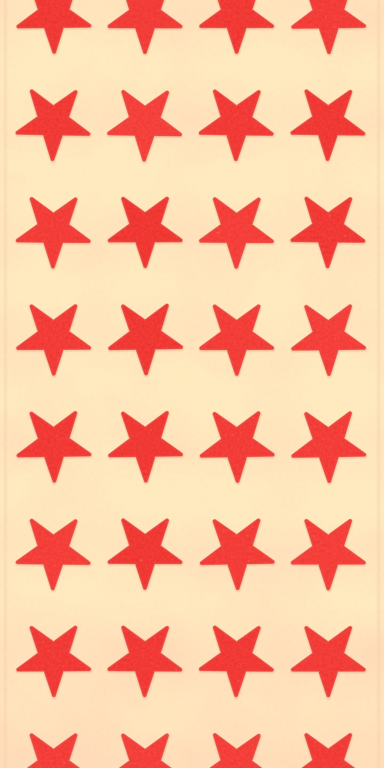
This pattern is drawn by a WebGL 1 fragment shader. Its source:

```glsl
precision highp float;
// Sheet of red five-pointed stickers, tips down, on mottled cream backing paper.
uniform vec2 u_resolution;

const float PI = 3.14159265;
const vec2 PITCH = vec2(0.2385, 0.2792);       // star spacing, in canvas widths
const vec2 FIRST_CENTER = vec2(0.1393, 0.0385);
const float LAST_COLUMN = 3.0;
const float STAR_RADIUS = 0.0970;
const float TIP_ROUNDING = 0.0050;

const vec3 CREAM = vec3(1.00, 0.915, 0.745);
const vec3 BLUSH = vec3(1.00, 0.850, 0.720);
const vec3 SEAM = vec3(0.96, 0.800, 0.650);
const vec3 SHADOW = vec3(0.86, 0.590, 0.480);
const vec3 RED = vec3(0.95, 0.235, 0.215);
const vec3 RIM = vec3(0.89, 0.320, 0.280);
const vec3 SCUFF = vec3(0.98, 0.500, 0.430);

vec2 hash2(vec2 p) {
  vec2 q = vec2(dot(p, vec2(127.1, 311.7)), dot(p, vec2(269.5, 183.3)));
  return fract(sin(q) * 43758.5) * 2.0 - 1.0;
}

float cornerSlope(vec2 corner, vec2 offset) {
  return dot(hash2(corner), offset);
}

float gradientNoise(vec2 p) {
  vec2 i = floor(p);
  vec2 f = fract(p);
  vec2 u = f * f * f * (f * (f * 6.0 - 15.0) + 10.0);
  vec2 e = vec2(1.0, 0.0);
  float low = mix(cornerSlope(i, f), cornerSlope(i + e.xy, f - e.xy), u.x);
  float high = mix(cornerSlope(i + e.yx, f - e.yx), cornerSlope(i + e.xx, f - e.xx), u.x);
  return mix(low, high, u.y);
}

vec2 rotate(vec2 p, float angle) {
  float c = cos(angle);
  float s = sin(angle);
  return vec2(c * p.x - s * p.y, s * p.x + c * p.y);
}

// Signed distance to a five-pointed star with one tip along +y.
float starDistance(vec2 p, float radius, float innerRatio) {
  vec2 k = vec2(cos(PI / 5.0), -sin(PI / 5.0));
  vec2 mirrored = vec2(-k.x, k.y);
  p.x = abs(p.x);
  p -= 2.0 * max(dot(k, p), 0.0) * k;
  p -= 2.0 * max(dot(mirrored, p), 0.0) * mirrored;
  p.x = abs(p.x);
  p.y -= radius;
  vec2 edge = innerRatio * vec2(-k.y, k.x) - vec2(0.0, 1.0);
  float h = clamp(dot(p, edge) / dot(edge, edge), 0.0, radius);
  return length(p - edge * h) * sign(p.y * edge.x - p.x * edge.y);
}

float stickerDistance(vec2 p) {
  return starDistance(p, STAR_RADIUS, 0.385) - TIP_ROUNDING;
}

float line(float x, float center, float halfWidth, float blur) {
  return 1.0 - smoothstep(halfWidth, halfWidth + blur, abs(x - center));
}

// Yellow bands between the rows, blotches, and a pinker lower end.
vec3 paperColor(vec2 p, float rowPhase, float pixel) {
  float band = 0.5 + 0.5 * cos(2.0 * PI * rowPhase);
  float blotch = gradientNoise(p * 5.0) + 0.5 * gradientNoise(p * 14.0 + 7.0);
  float pink = 0.03 + 0.30 * band + 0.45 * blotch;
  pink += 0.45 * smoothstep(1.35, 2.0, p.y) + 0.15 * smoothstep(0.25, 0.0, p.y);
  vec3 color = mix(CREAM, BLUSH, clamp(pink, 0.0, 1.0));
  float seams = line(p.x, 0.014, 0.001, 0.004 + pixel);
  seams += line(p.x, 0.986, 0.001, 0.004 + pixel);
  color = mix(color, SEAM, 0.35 * seams);
  return color + 0.012 * gradientNoise(p * 90.0);
}

// Slight print differences, fine grain and scattered pale scuffs.
vec3 stickerColor(vec2 p, vec2 variation, float dist) {
  vec3 color = RED + vec3(0.010, 0.018, 0.016) * variation.x;
  color += 0.045 * gradientNoise(p * 130.0);
  float scuff = smoothstep(0.38, 0.62, gradientNoise(p * vec2(75.0, 95.0) + 31.0));
  color = mix(color, SCUFF, 0.45 * scuff);
  return mix(color, RIM, 0.6 * smoothstep(-0.006, -0.001, dist));
}

void main() {
  float pixel = 1.0 / u_resolution.x;
  vec2 p = vec2(gl_FragCoord.x, u_resolution.y - gl_FragCoord.y) * pixel;

  vec2 grid = (p - FIRST_CENTER) / PITCH;
  vec2 cell = floor(grid + 0.5);
  cell.x = clamp(cell.x, 0.0, LAST_COLUMN);
  vec2 variation = hash2(cell + 3.0);
  vec2 local = (grid - cell) * PITCH - 0.0010 * variation.yx;
  local = rotate(local, 0.018 * variation.y);

  float dist = stickerDistance(local);
  float shadowDist = stickerDistance(local - vec2(0.0005, 0.0025));

  vec3 color = paperColor(p, grid.y, pixel);
  color = mix(color, SHADOW, 0.35 * (1.0 - smoothstep(-0.002, 0.006, shadowDist)));
  float cover = 1.0 - smoothstep(-0.8 * pixel, 0.8 * pixel, dist);
  color = mix(color, stickerColor(p, variation, dist), cover);
  gl_FragColor = vec4(clamp(color, 0.0, 1.0), 1.0);
}
```
